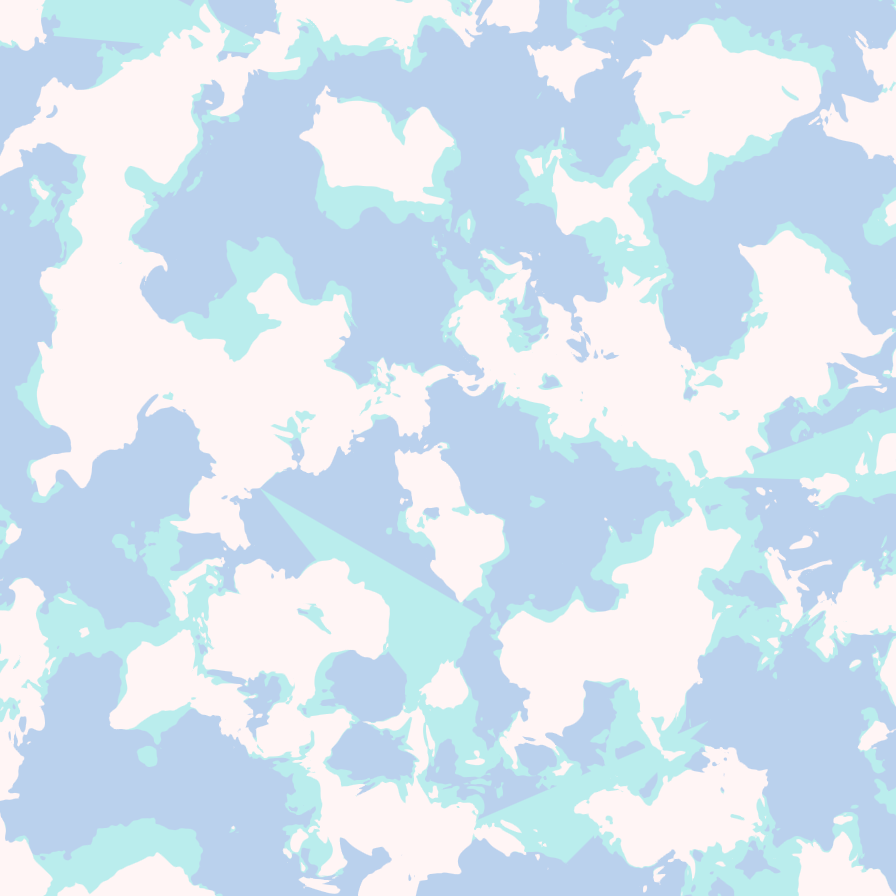
This texture is drawn by a WebGL 2 fragment shader. Its source:

```glsl
#version 300 es
precision highp float;
// Flat pastel sky: ragged white clouds with uneven mint fringes on blue.
// Clouds and fringes are thresholds of fractal gradient noise; a few
// straight-edged mint wedges are scattered behind them.

#define SKY vec3(0.73, 0.82, 0.93)
#define CLOUD vec3(1.00, 0.96, 0.96)
#define FRINGE vec3(0.73, 0.93, 0.93)
#define CLOUD_SCALE 6.5      // cloud cells across the canvas
#define CLOUD_LEVEL 0.077    // higher means fewer clouds
#define ROUGHNESS 0.52       // gain of each finer octave
#define ROUGH_SPREAD 0.28    // local change of roughness
#define FRINGE_WIDTH 0.082   // mean width, in noise units
#define FRINGE_SPREAD 0.6    // unevenness of the fringe
#define WEDGE_COUNT 4
#define WEDGE_LENGTH 0.30
#define WEDGE_SLOPE 0.40

uniform vec2 u_resolution;
out vec4 fragColour;

const float TAU = 6.2831853;

// Integer hash of a lattice point, 0 to 1
float hash(vec2 cell) {
    uvec2 u = uvec2(ivec2(cell)) * uvec2(1597u, 3571u);
    uint h = (u.x ^ (u.y << 7)) * 747797u + u.y;
    h = (h ^ (h >> 15)) * 668265u;
    h = (h ^ (h >> 13)) * 374761u;
    h ^= h >> 16;
    return float(h & 65535u) / 65536.0;
}

// Linear ramp of a lattice point along its random direction
float slopeAt(vec2 cell, vec2 offset) {
    float angle = TAU * hash(cell);
    return dot(vec2(cos(angle), sin(angle)), offset);
}

// Gradient noise with quintic blending
float gradientNoise(vec2 p) {
    vec2 c = floor(p), f = p - c;
    vec2 w = f * f * f * (f * (f * 6.0 - 15.0) + 10.0);
    vec2 e = vec2(1.0, 0.0);
    float low = mix(slopeAt(c, f), slopeAt(c + e, f - e), w.x);
    float high = mix(slopeAt(c + e.yx, f - e.yx), slopeAt(c + 1.0, f - 1.0), w.x);
    return mix(low, high, w.y);
}

// Octaves are turned against each other to hide the lattice
float fractalNoise(vec2 p, float gain) {
    mat2 turn = 2.1 * mat2(0.8, 0.6, -0.6, 0.8);
    float sum = 0.0, amplitude = 1.0;
    for (int i = 0; i < 5; i++) {
        sum += amplitude * gradientNoise(p);
        amplitude *= gain;
        p = turn * p + 17.3;
    }
    return sum;
}

// Positive inside a long triangle whose wide end is frayed
float wedge(vec2 p, float angle, float fray) {
    float c = cos(angle), s = sin(angle);
    vec2 q = vec2(c * p.x + s * p.y, s * p.x - c * p.y);
    q.x += 0.5 * WEDGE_LENGTH;
    float sides = min(q.y, WEDGE_SLOPE * q.x - q.y);
    return min(sides, WEDGE_LENGTH + fray - q.x);
}

// One-pixel wide step at zero
float cover(float value) {
    return clamp(value / max(fwidth(value), 1e-5) + 0.5, 0.0, 1.0);
}

void main() {
    vec2 uv = gl_FragCoord.xy / u_resolution;

    // Clouds: compact in some regions, shredded in others
    vec2 p = uv * CLOUD_SCALE + 31.7;
    float gain = ROUGHNESS + ROUGH_SPREAD * gradientNoise(uv * 4.0 + 90.2);
    vec2 warp = vec2(gradientNoise(p * 3.1 + 5.4), gradientNoise(p * 3.1 + 48.6));
    float height = fractalNoise(p + 0.2 * warp, gain) - CLOUD_LEVEL;

    // Fringe: a lower threshold that wanders over the canvas
    float wander = fractalNoise(uv * CLOUD_SCALE + 140.5, 0.5);
    float fringe = cover(height + FRINGE_WIDTH + FRINGE_SPREAD * wander);

    // Wedges: spread by a low-discrepancy sequence
    for (int i = 0; i < WEDGE_COUNT; i++) {
        float k = float(i);
        vec2 centre = fract(vec2(0.42, 0.38) + k * vec2(0.7549, 0.5698));
        float angle = radians(25.0 * k - 30.0) + 0.5 * TAU * mod(k, 2.0);
        fringe = max(fringe, cover(wedge(uv - centre, angle, 0.2 * wander)));
    }

    vec3 colour = mix(SKY, FRINGE, fringe);
    colour = mix(colour, CLOUD, cover(height));
    fragColour = vec4(colour, 1.0);
}
```
